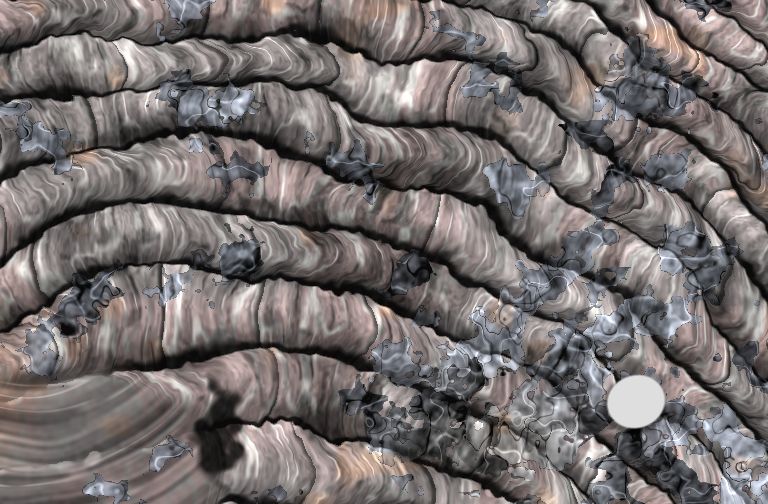
Write a Shadertoy shader that draws this texture.

```glsl
const vec3 MAUVE = vec3(1.04, 0.985, 0.98);
const vec3 BROWN = vec3(1.09, 0.965, 0.95);
const vec3 STEEL = vec3(0.94, 0.99, 1.08);
const vec3 RUST = vec3(1.3, 0.97, 0.74);
const vec3 ASH = vec3(1.01, 1.0, 0.98);
const float ROPES = 6.2;
const float CROWDING = 1.2; // rows get thinner upwards
const float CREST_X = 0.42;
const float BEND = 0.4;
const float FINE_LINES = 120.0;
const float COARSE_LINES = 34.0;
const float THREADS = 52.0;
const float SEGMENTS = 4.5;
const float BASE_TONE = 0.52;
const float FLAKES = 13.0;
const vec2 DISC_CENTRE = vec2(1.262, 0.203);
const vec2 DISC_RADIUS = vec2(0.058, 0.052);

float hash(vec2 p) {
    vec3 q = fract(p.xyx * 0.1031);
    q += dot(q, q.yzx + 33.33);
    return fract((q.x + q.y) * q.z);
}

float noise(vec2 p) {
    vec2 c = floor(p), f = fract(p);
    f *= f * (3.0 - 2.0 * f);
    return mix(mix(hash(c), hash(c + vec2(1, 0)), f.x),
               mix(hash(c + vec2(0, 1)), hash(c + 1.0), f.x), f.y);
}

// Thin contour line of a noise field
float thread(vec2 p, float width) {
    return smoothstep(width, 0.0, abs(noise(p) - 0.5));
}

// Nearest distance, second distance, random id
vec3 cells(vec2 p) {
    vec3 r = vec3(9, 9, 0);
    for (int j = -1; j <= 1; j++)
    for (int i = -1; i <= 1; i++) {
        vec2 c = floor(p) + vec2(i, j);
        float d = length(c + vec2(hash(c), hash(c + 41.3)) - p);
        if (d < r.x) r = vec3(d, r.x, hash(c + 17.7));
        else r.y = min(r.y, d);
    }
    return r;
}

// Continuous row coordinate of the arched ropes
float ropeRow(vec2 p) {
    float d = p.x - CREST_X;
    float v = p.y + BEND * d * d * (1.25 - 0.3 * p.y);
    v += 0.016 * sin(5.0 * p.x + 6.0 * p.y) + 0.012 * sin(12.0 * p.x - 9.0 * p.y);
    v += 0.045 * noise(p * 6.5) + 0.02 * noise(p * 24.0) + 0.01 * noise(p * 70.0) - 0.037;
    return ROPES * v + CROWDING * v * v;
}

// Soft blob for placing regions
float region(vec2 p, vec2 centre, vec2 size) {
    vec2 q = (p - centre) / size;
    return exp(-dot(q, q));
}

void mainImage(out vec4 fragColor, in vec2 fragCoord) {
    vec2 p = fragCoord / iResolution.y;
    float row = ropeRow(p), rope = floor(row), f = row - rope;
    float broken = noise(p * 30.0), patchy = noise(p * 11.0 + 70.0);
    vec2 ragged = vec2(noise(p * 38.0), noise(p * 38.0 + 50.0));
    vec2 torn = vec2(noise(p * 90.0), noise(p * 90.0 + 30.0));

    // Distance along the rope, with bowed cross lines
    float slope = -2.0 * BEND * (p.x - CREST_X);
    float rise = (f - 0.5) / (ROPES + 1.5);
    float s = p.x + slope * rise / (1.0 + slope * slope) - CREST_X;
    s *= 1.0 + 0.107 * s * s;
    float bow = 0.1 + 0.18 * sin(s * 7.0 + rope * 2.3);
    s += bow * (f - 0.5) * (f - 0.5) + 0.012 * noise(p * 13.0) + 0.003 * ragged.x;

    // Striations and threads across each rope
    float fine = noise(vec2(s * FINE_LINES, f * 1.6 + rope * 17.0));
    float coarse = noise(vec2(s * COARSE_LINES, f * 1.2 + rope * 9.0));
    float pale = thread(vec2(s * THREADS, f * 1.5 + rope * 13.0), 0.16);
    float dark = thread(vec2(s * THREADS * 0.8, f * 1.3 + rope * 7.0 + 60.0), 0.15);
    float grain = noise(vec2(s * 230.0, f * 14.0 + rope * 5.0));
    float tone = BASE_TONE + 0.22 * fine + 0.2 * coarse + 0.26 * patchy + 0.14 * grain - 0.41;
    tone += 0.25 * pale * smoothstep(0.25, 0.7, broken);
    tone -= 0.17 * dark * smoothstep(0.75, 0.3, broken);

    // Overlapping collars
    float segment = s * SEGMENTS + hash(vec2(rope, 3)) + 0.35 * noise(vec2(s * 9.0, rope));
    float along = fract(segment), lump = hash(vec2(floor(segment), rope));
    tone += 0.16 * (lump - 0.5);
    tone += 0.2 * smoothstep(0.0, 0.03, along) * smoothstep(0.1, 0.04, along) * patchy;
    tone *= 1.0 - 0.55 * smoothstep(0.94, 0.99, along) * step(0.35, lump);
    vec3 tint = mix(MAUVE, BROWN, smoothstep(0.5, 0.75, noise(p * 6.0)));
    tint = mix(tint, ASH, pale);

    // Swept sheet in the lower left corner
    float sheet = smoothstep(0.45, 0.6, region(p, vec2(0.14, 0.06), vec2(0.36, 0.26)));
    float sweep = length(p - vec2(0.06, 0.47)) + 0.015 * noise(p * 9.0);
    float sheetTone = 0.12 + 0.26 * noise(vec2(sweep * 110.0, p.x * 3.0))
                    + 0.32 * noise(vec2(sweep * 22.0, p.x * 2.0))
                    + 0.22 * thread(vec2(sweep * 42.0, p.x * 3.0), 0.14) * broken;
    tone = mix(tone, sheetTone, sheet);

    // Rounded lighting and dark ragged clefts
    float depth = mix(0.02, 0.24, noise(vec2(s * 8.0, rope * 3.0)));
    float shade = mix(0.5, 1.08, smoothstep(0.0, 0.65, f));
    shade *= 1.0 - 0.2 * smoothstep(0.85, 1.0, f);
    shade *= mix(0.22, 1.0, smoothstep(depth * 0.35, depth, f));
    shade *= mix(0.35, 1.0, smoothstep(0.0, 1.5 * fwidth(row), 1.0 - f));
    tone += 0.22 * smoothstep(0.86, 0.97, f) * smoothstep(0.5, 0.75, ragged.y);
    shade = mix(shade, 0.9, sheet * 0.85);

    // Torn glassy flakes, crowded at the lower right
    vec3 flake = cells(p * FLAKES + 0.9 * ragged + 0.35 * torn + 0.8 * sin(p.yx * 8.0));
    float rubble = region(p, vec2(0.98, 0.11), vec2(0.2, 0.13));
    float cover = 0.1 + 0.55 * region(p, vec2(1.24, 0.27), vec2(0.3, 0.24)) + 0.45 * rubble;
    float gap = flake.y - flake.x, chosen = step(1.0 - cover, flake.z);
    float inside = chosen * smoothstep(0.0, 0.08, gap);
    float facet = 0.48 * fract(flake.z * 37.0) + 0.36 * ragged.x + 0.3 * torn.y - 0.15;
    facet += 0.32 * thread(p * vec2(22, 30) + ragged, 0.08) + 0.5 * (tone - BASE_TONE);
    facet -= 0.3 * thread(p * vec2(26, 15) + 33.0 + ragged, 0.06);
    tone = mix(tone, facet, inside * 0.8);
    tone *= 1.0 - 0.45 * chosen * smoothstep(0.09, 0.0, gap);
    shade = mix(shade, 0.4 + 0.6 * shade, inside);
    tint = mix(tint, mix(STEEL, ASH, rubble), inside * 0.85);

    // Rust stains and a ragged hollow
    float rust = 0.5 * smoothstep(0.78, 0.9, noise(p * 13.0 + 20.0));
    rust += 0.5 * region(p, vec2(0, 0.22), vec2(0.06, 0.13));
    tint = mix(tint, RUST, rust * (0.3 + 0.7 * broken));
    float hollow = region(p + 0.05 * ragged, vec2(0.46, 0.17), vec2(0.045, 0.12));
    shade *= 1.0 - 0.8 * smoothstep(0.3, 0.7, hollow);
    vec3 colour = tint * max(tone * shade + 0.05 * (torn.x - 0.5), 0.035);

    // Plain pale disc with a contact shadow
    vec2 q = mat2(0.94, -0.34, 0.34, 0.94) * (p - DISC_CENTRE);
    float disc = length(q / DISC_RADIUS);
    float aa = 1.5 / (iResolution.y * DISC_RADIUS.y);
    colour *= 1.0 - 0.5 * smoothstep(1.25, 0.95, length((q + 0.007) / DISC_RADIUS));
    colour = mix(colour, vec3(0.87), smoothstep(1.0 + aa, 1.0 - aa, disc));
    fragColor = vec4(clamp(colour, 0.0, 1.0), 1);
}
```
